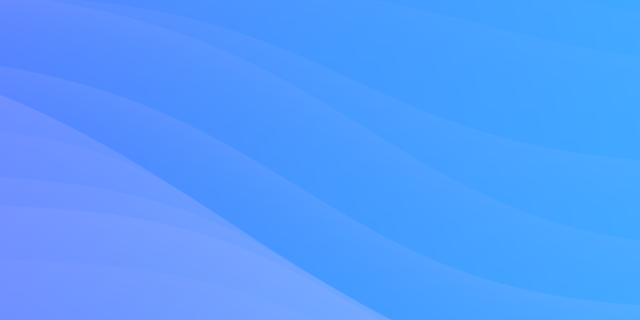
Give the GLSL for this background, as a Shadertoy shader.

```glsl
// Soft blue backdrop of translucent S-shaped waves that sweep down to the right.

#define LEFT_BLUE vec3(0.31, 0.505, 1.0)
#define MID_BLUE vec3(0.26, 0.595, 1.0)
#define RIGHT_BLUE vec3(0.25, 0.66, 1.0)
#define VEIL_TINT vec3(0.93, 0.80, 1.0)
#define LAYERS 10

// Wave shape: centre x, centre depth, half height, half width.
const vec4 shape[LAYERS] = vec4[LAYERS](
    vec4(1.90, 0.020, 0.13, 0.60),
    vec4(1.50, 0.075, 0.15, 0.60),
    vec4(1.10, 0.248, 0.28, 0.61),
    vec4(1.17, 0.417, 0.43, 0.70),
    vec4(0.95, 0.594, 0.42, 0.69),
    vec4(0.72, 0.697, 0.65, 1.00),
    vec4(0.75, 0.718, 0.34, 0.50),
    vec4(1.00, 0.875, 0.34, 0.56),
    vec4(1.10, 0.950, 0.32, 0.56),
    vec4(1.10, 1.050, 0.25, 0.56));

// Veil look: opacity at the edge, fade length, bend of the curve.
const vec3 look[LAYERS] = vec3[LAYERS](
    vec3(0.025, 0.15, 0.00),
    vec3(0.040, 0.15, 0.00),
    vec3(0.065, 0.15, 0.00),
    vec3(0.065, 0.15, 0.03),
    vec3(0.100, 0.13, 0.02),
    vec3(0.150, 0.90, 0.00),
    vec3(0.050, 0.90, 0.00),
    vec3(0.060, 0.90, 0.00),
    vec3(0.070, 0.90, 0.00),
    vec3(0.040, 0.90, 0.00));

// Depth of a wave's upper edge at a given x.
float waveEdge(float x, vec4 s, float bend) {
    float dx = x - s.x;
    return s.y + s.z * tanh(dx / s.w) - bend * dx * dx;
}

void mainImage(out vec4 fragColor, in vec2 fragCoord) {
    vec2 uv = fragCoord / iResolution.xy;
    float x = 2.0 * uv.x;
    float depth = 1.0 - uv.y;
    float pixel = 1.0 / iResolution.y;

    // Background gradient from left to right
    vec3 color = mix(LEFT_BLUE, MID_BLUE, clamp(uv.x * 2.0, 0.0, 1.0));
    color = mix(color, RIGHT_BLUE, clamp(uv.x * 2.0 - 1.0, 0.0, 1.0));

    // Veils: bright at the upper edge, fading downward
    float edge = -1.0;
    for (int i = 0; i < LAYERS; i++) {
        // No wave rises above the one before it
        edge = max(edge, waveEdge(x, shape[i], look[i].z));
        float below = depth - edge;
        float cover = smoothstep(-pixel, pixel, below);
        float fade = exp(-max(below, 0.0) / look[i].y);
        color = mix(color, VEIL_TINT, look[i].x * cover * fade);
    }

    fragColor = vec4(color, 1.0);
}
```
